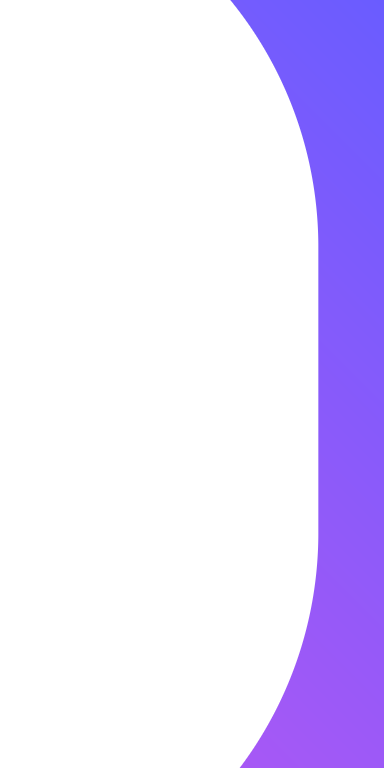
This background is drawn by a Shadertoy shader. Its source:

```glsl
// A white panel with broad rounded right corners over a violet-to-blue gradient.
// The panel is a capsule-like distance field: a circle swept along a vertical line.
// Lengths are in canvas widths, with the origin at the lower left.

const vec3 PANEL_COLOR = vec3(1.0);
const vec3 VIOLET = vec3(0.655, 0.346, 0.962);
const vec3 BLUE = vec3(0.415, 0.362, 1.0);

const float PANEL_RIGHT = 0.829;    // x of the straight edge
const float CORNER_RADIUS = 1.016;
const float LOWER_CENTER = 0.612;   // heights where the corner arcs begin
const float UPPER_CENTER = 1.357;

const float GRADIENT_START = 0.625; // range of x + y along the diagonal
const float GRADIENT_END = 3.0;

// Signed distance to the panel, negative inside
float panelDistance(vec2 p) {
    vec2 center = vec2(PANEL_RIGHT - CORNER_RADIUS,
                       clamp(p.y, LOWER_CENTER, UPPER_CENTER));
    return length(p - center) - CORNER_RADIUS;
}

// Diagonal gradient, violet at lower left to blue at upper right
vec3 diagonalGradient(vec2 p) {
    float t = (p.x + p.y - GRADIENT_START) / (GRADIENT_END - GRADIENT_START);
    return mix(VIOLET, BLUE, clamp(t, 0.0, 1.0));
}

void mainImage(out vec4 fragColor, in vec2 fragCoord) {
    vec2 p = fragCoord / iResolution.x;
    float pixel = 1.0 / iResolution.x;

    // Panel over gradient, with an edge one pixel soft
    float coverage = clamp(0.5 - panelDistance(p) / pixel, 0.0, 1.0);
    vec3 color = mix(diagonalGradient(p), PANEL_COLOR, coverage);

    fragColor = vec4(color, 1.0);
}
```
